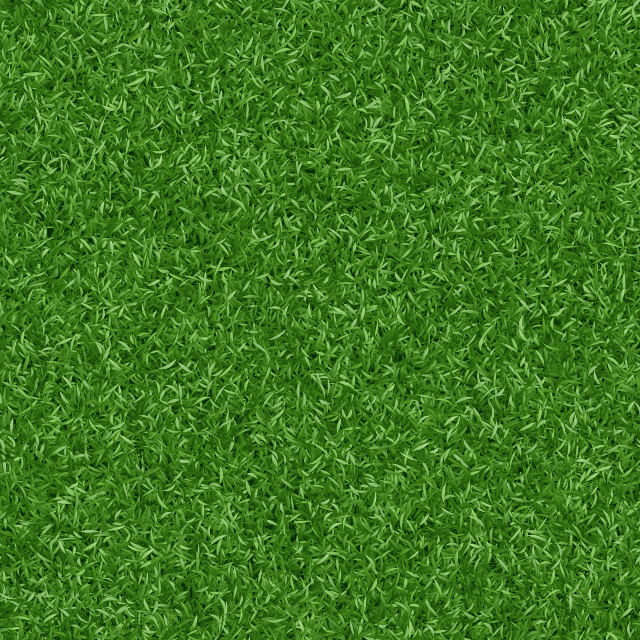
A Shadertoy shader for this texture:

```glsl
// Dense lawn seen from above: short curved grass blades stacked in layers over dark gaps.

// Blade layout, in units of the canvas height
const int   LAYERS      = 16;
const float CELLS       = 56.0;    // blades per canvas side in each layer
const float MIN_LENGTH  = 0.0085;  // half lengths
const float MAX_LENGTH  = 0.0172;
const float MIN_WIDTH   = 0.0014;  // half widths
const float MAX_WIDTH   = 0.0028;
const float BEND        = 0.0045;
const float SPREAD      = 2.9;     // range of blade angles around upright
const float SOFTNESS    = 0.0010;

// Light
const float BASE_TONE   = 0.58;
const float TONE_RANGE  = 0.88;
const float DEPTH_RANGE = 0.60;
const float MEAN_HEIGHT = 0.80;
const float TIP_LIGHT   = 0.16;
const float SIDE_LIGHT  = 0.09;
const float SHADOW      = 0.20;
const float SHADOW_SIZE = 0.0030;

// Colours from the gaps up to the shiny blades
const vec3 GAP   = vec3(0.03, 0.17, 0.02);
const vec3 DARK  = vec3(0.12, 0.32, 0.04);
const vec3 GREEN = vec3(0.21, 0.45, 0.07);
const vec3 FRESH = vec3(0.34, 0.60, 0.15);
const vec3 PALE  = vec3(0.53, 0.76, 0.37);
const vec3 GLINT = vec3(0.80, 0.92, 0.68);
const vec3 DUSTY = vec3(0.00, -0.03, 0.07);

vec4 hash4(vec2 p) {
    vec4 q = fract(p.xyxy * vec4(0.1031, 0.1030, 0.0973, 0.1099));
    q += dot(q, q.wzxy + 33.33);
    return fract((q.xxyz + q.yzzw) * q.zywx);
}

float band(float low, float high, float x) {
    return clamp((x - low) / (high - low), 0.0, 1.0);
}

// Slow waves that make neighbouring blades lean together
float waves(vec2 p) {
    return 0.5 * sin(17.0 * p.x + 3.0 * sin(11.0 * p.y))
         + 0.5 * sin(23.0 * p.y - 2.0 * sin(19.0 * p.x) + 1.7);
}

// Signed distance to a tapered blade; also returns its local position (-1 to 1)
float blade(vec2 p, float angle, vec2 size, float bend, out vec2 local) {
    float c = cos(angle), s = sin(angle);
    vec2 q = vec2(c * p.x - s * p.y, s * p.x + c * p.y);
    float along = q.y / size.y;
    q.x -= bend * (along * along - 0.3);
    local = clamp(vec2(q.x / size.x, along), -1.0, 1.0);
    return abs(q.x) - size.x * (1.0 - along * along);
}

vec3 grassColour(float tone, float dust) {
    vec3 c = mix(GAP, DARK, band(0.03, 0.17, tone));
    c = mix(c, GREEN, band(0.17, 0.435, tone));
    c = mix(c, FRESH, band(0.435, 0.755, tone));
    c = mix(c, PALE, band(0.755, 0.96, tone));
    c = mix(c, GLINT, band(1.05, 1.40, tone));
    return c + DUSTY * dust * band(0.40, 0.70, tone);
}

void mainImage(out vec4 fragColor, in vec2 fragCoord) {
    vec2 p = fragCoord / iResolution.y;
    float soft = max(SOFTNESS, 0.5 / iResolution.y);
    float tone = 0.05;
    float dust = 0.0;

    // Stack the blades from the soil upwards
    for (int layer = 0; layer < LAYERS; layer++) {
        float height = float(layer + 1) / float(LAYERS);
        vec2 shift = hash4(vec2(float(layer) + 3.0, 71.0)).xy;
        vec2 grid = p * CELLS + shift;
        vec2 home = floor(grid);

        for (int y = -1; y <= 1; y++)
        for (int x = -1; x <= 1; x++) {
            vec2 cell = home + vec2(x, y);
            vec2 seed = cell + 97.0 * float(layer) + 11.0;
            vec4 place = hash4(seed);
            vec4 look = hash4(seed + vec2(413.0, 229.0));

            // Shape of this blade
            vec2 root = (cell + place.xy - shift) / CELLS;
            float angle = (place.z - 0.5) * SPREAD + 0.3 * waves(root);
            vec2 size = vec2(mix(MIN_WIDTH, MAX_WIDTH, look.x),
                             mix(MIN_LENGTH, MAX_LENGTH, place.w));
            vec2 local;
            float d = blade(p - root, angle, size, BEND * (2.0 * look.y - 1.0), local);

            // Shade what lies below, then cover it
            float reach = 1.0 - smoothstep(0.9, 1.0, abs(local.y));
            tone *= 1.0 - SHADOW * reach * (1.0 - smoothstep(0.0, SHADOW_SIZE, d));
            float bladeTone = BASE_TONE + TONE_RANGE * (look.z - 0.5)
                            + DEPTH_RANGE * (height - MEAN_HEIGHT)
                            + TIP_LIGHT * local.y + SIDE_LIGHT * local.x
                            + 0.03 * waves(root.yx * 1.3);
            float cover = 1.0 - smoothstep(-soft, soft, d);
            tone = mix(tone, bladeTone, cover);
            dust = mix(dust, look.w, cover);
        }
    }

    fragColor = vec4(grassColour(tone, dust), 1.0);
}
```
